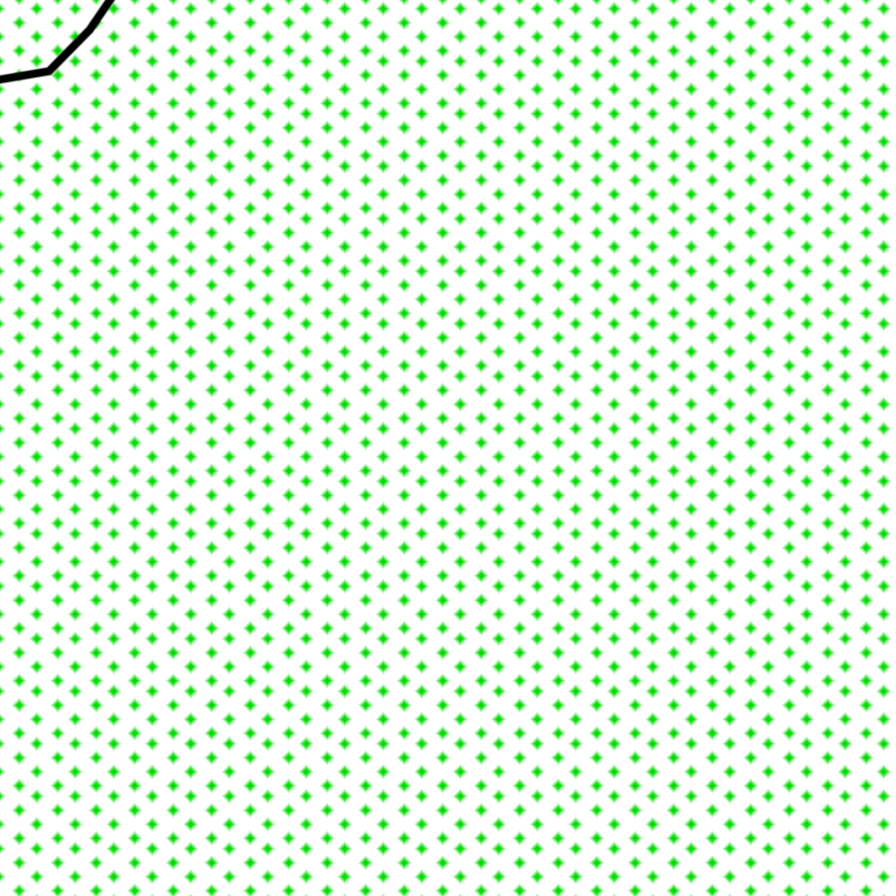
Reproduce this pattern procedurally as a three.js fragment shader.

```glsl
// Staggered lattice of soft green diamond dots on white, with a black bent stroke in the top left corner.
varying vec2 vUv;

const float GRID = 512.0;                 // layout units across the canvas
const vec2 TILE = vec2(22.0, 30.0);       // one repeat holds four dots
const vec2 FIRST_DOT = vec2(21.0, 5.0);   // measured from the top left
const float COLUMN_SHIFT = 10.0;          // odd dots sit this far to the left
const float ROW_STEP = 8.0;
const float DOT_CORE = 0.7;               // diamond radius of full ink
const float DOT_EDGE = 5.15;              // diamond radius where ink ends
const float STROKE_HALF_WIDTH = 2.3;
const float STROKE_SOFTNESS = 0.8;

const vec3 PAPER = vec3(1.0);
const vec3 DOT_GREEN = vec3(0.0, 0.86, 0.0);
const vec3 STROKE_BLACK = vec3(0.0);

// Corners of the stroke, running off the left and top edges
const vec2 STROKE_A = vec2(-8.0, 46.8);
const vec2 STROKE_B = vec2(28.0, 40.7);
const vec2 STROKE_C = vec2(51.3, 17.0);
const vec2 STROKE_D = vec2(67.0, -6.0);

float segmentDistance(vec2 p, vec2 a, vec2 b) {
  vec2 ab = b - a;
  float t = clamp(dot(p - a, ab) / dot(ab, ab), 0.0, 1.0);
  return length(p - a - ab * t);
}

// Diamond distance to the nearest dot of the repeating tile
float dotDistance(vec2 p) {
  float nearest = GRID;
  for (int i = 0; i < 4; i++) {
    float row = float(i);
    vec2 center = FIRST_DOT + vec2(-COLUMN_SHIFT * mod(row, 2.0), ROW_STEP * row);
    vec2 offset = abs(mod(p - center + 0.5 * TILE, TILE) - 0.5 * TILE);
    nearest = min(nearest, offset.x + offset.y);
  }
  return nearest;
}

float strokeDistance(vec2 p) {
  float d = segmentDistance(p, STROKE_A, STROKE_B);
  d = min(d, segmentDistance(p, STROKE_B, STROKE_C));
  return min(d, segmentDistance(p, STROKE_C, STROKE_D));
}

void main() {
  vec2 p = vec2(vUv.x, 1.0 - vUv.y) * GRID;

  // Dots
  float dotInk = 1.0 - smoothstep(DOT_CORE, DOT_EDGE, dotDistance(p));
  vec3 color = mix(PAPER, DOT_GREEN, dotInk);

  // Corner stroke
  float strokeInk = 1.0 - smoothstep(STROKE_HALF_WIDTH - STROKE_SOFTNESS,
                                     STROKE_HALF_WIDTH + STROKE_SOFTNESS, strokeDistance(p));
  color = mix(color, STROKE_BLACK, strokeInk);

  gl_FragColor = vec4(color, 1.0);
}
```
